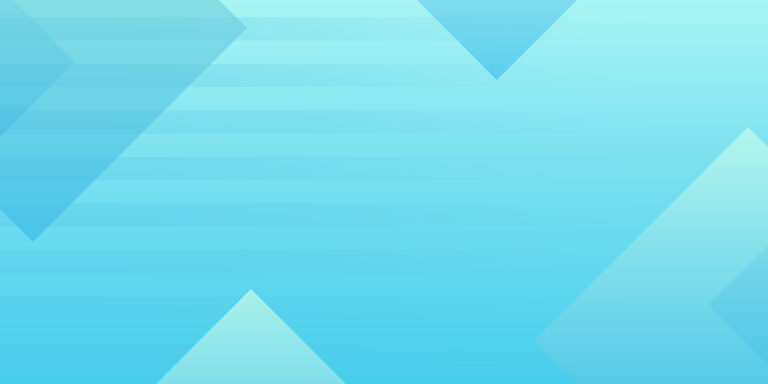
A Shadertoy shader for this background:

```glsl
// Aqua backdrop: a vertical gradient crossed by bands that fade to the right,
// with large translucent diamonds entering from the edges of the canvas.
// Lengths are in canvas heights, so x runs from 0 to 2 on a 2:1 canvas.

const vec3 SKY_TOP    = vec3(0.66, 0.96, 0.95);
const vec3 SKY_MIDDLE = vec3(0.45, 0.87, 0.94);
const vec3 SKY_BOTTOM = vec3(0.28, 0.81, 0.93);

const vec3  BAND_COLOR  = vec3(0.33, 0.77, 0.91);
const float BAND_PERIOD = 0.1213;
const float BAND_START  = 0.045;   // top of the first band, from the upper edge
const float BAND_ALPHA  = 0.27;
const float BAND_REACH  = 1.75;    // where the bands have faded out

const float LARGE_RADIUS  = 0.557;
const float MEDIUM_RADIUS = 0.362;
const float SMALL_RADIUS  = 0.3125;

// Vertical gradient through three colours.
vec3 skyColor(float y) {
    vec3 lower = mix(SKY_BOTTOM, SKY_MIDDLE, clamp(2.0 * y, 0.0, 1.0));
    return mix(lower, SKY_TOP, clamp(2.0 * y - 1.0, 0.0, 1.0));
}

// Coverage of the darker half of each band period.
float bandMask(vec2 p, float pixel) {
    float phase = fract((1.0 - p.y - BAND_START) / BAND_PERIOD);
    float edgeDistance = (0.25 - abs(phase - 0.25)) * BAND_PERIOD;
    // Wrap so that the edge at the end of the period is smooth too.
    edgeDistance = max(edgeDistance, (phase - 1.0) * BAND_PERIOD);
    float fade = 1.0 - smoothstep(0.2, BAND_REACH, p.x);
    return fade * smoothstep(-0.5 * pixel, 0.5 * pixel, edgeDistance);
}

// Blends in a diamond; its RGBA gradient spans the part inside the canvas.
vec3 addDiamond(vec3 base, vec2 p, vec2 center, float radius,
                vec4 topColor, vec4 bottomColor, float pixel) {
    vec2 offset = abs(p - center);
    float signedDistance = (offset.x + offset.y - radius) * 0.70711;
    float low = max(center.y - radius, 0.0);
    float high = min(center.y + radius, 1.0);
    float height = clamp((p.y - low) / (high - low), 0.0, 1.0);
    vec4 tint = mix(bottomColor, topColor, height);
    float coverage = 1.0 - smoothstep(-0.6 * pixel, 0.6 * pixel, signedDistance);
    return mix(base, tint.rgb, tint.a * coverage);
}

void mainImage(out vec4 fragColor, in vec2 fragCoord) {
    vec2 p = fragCoord / iResolution.y;
    float pixel = 1.0 / iResolution.y;

    // Gradient and bands
    vec3 color = skyColor(p.y);
    color = mix(color, BAND_COLOR, BAND_ALPHA * bandMask(p, pixel));

    // Upper left pair
    color = addDiamond(color, p, vec2(0.086, 0.927), LARGE_RADIUS,
        vec4(0.44, 0.81, 0.87, 0.6), vec4(0.22, 0.72, 0.91, 0.6), pixel);
    color = addDiamond(color, p, vec2(-0.167, 0.8385), MEDIUM_RADIUS,
        vec4(0.43, 0.82, 0.89, 0.45), vec4(0.15, 0.68, 0.90, 0.45), pixel);

    // Upper centre
    color = addDiamond(color, p, vec2(1.294, 1.104), SMALL_RADIUS,
        vec4(0.42, 0.82, 0.92, 0.7), vec4(0.28, 0.76, 0.92, 0.7), pixel);

    // Lower right pair
    color = addDiamond(color, p, vec2(1.948, 0.112), LARGE_RADIUS,
        vec4(0.72, 0.97, 0.93, 0.9), vec4(0.35, 0.79, 0.91, 0.8), pixel);
    color = addDiamond(color, p, vec2(2.206, 0.2057), MEDIUM_RADIUS,
        vec4(0.42, 0.81, 0.91, 0.2), vec4(0.28, 0.76, 0.91, 0.6), pixel);

    // Lower left
    color = addDiamond(color, p, vec2(0.6536, -0.065), SMALL_RADIUS,
        vec4(0.70, 0.96, 0.92, 0.9), vec4(0.53, 0.88, 0.92, 0.9), pixel);

    fragColor = vec4(color, 1.0);
}
```
